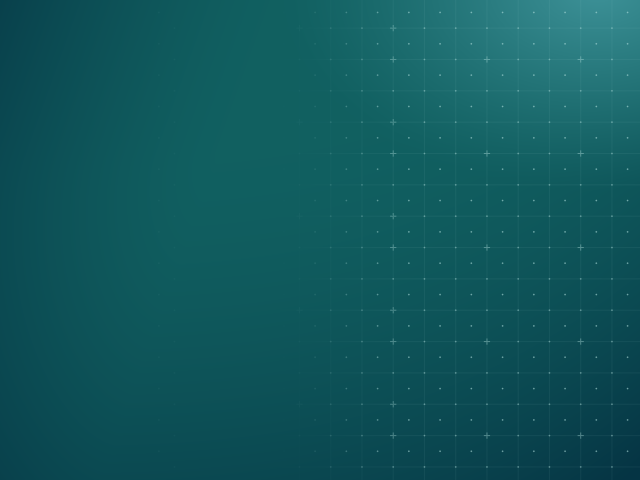
A Shadertoy shader for this background:

```glsl
// Deep teal backdrop with shaded corners and a pale glow at the upper right.
// A fine grid with dots and plus marks fades in from the middle to the right.
// Lengths are in canvas heights, with y measured downward from the top.

#define CELL vec2(0.0651, 0.0653)
#define GRID_ORIGIN vec2(0.8192, 0.5157)
#define LINE_WIDTH 0.0017
#define LINE_OPACITY 0.075
#define DOT_RADIUS 0.0016
#define PLUS_ARM 0.0065
#define GLOW_CENTER vec2(1.245, -0.02)
#define GLOW_RADIUS vec2(0.66, 0.42)

const vec3 DEEP = vec3(0.02, 0.205, 0.265);
const vec3 TEAL = vec3(0.065, 0.375, 0.378);
const vec3 GLOW = vec3(0.24, 0.57, 0.595);
const vec3 MARK = vec3(0.70, 0.88, 0.87);

// Antialiased coverage of a stroke, given the distance to its centre line
float stroke(float dist, float width, float pixel) {
    float soft = max(width, pixel);
    return clamp((0.5 * (soft + pixel) - dist) / pixel, 0.0, 1.0) * width / soft;
}

float disc(vec2 offset, float radius, float pixel) {
    return 1.0 - smoothstep(radius - 0.7 * pixel, radius + 0.7 * pixel, length(offset));
}

float plusMark(vec2 offset, float pixel) {
    vec2 a = abs(offset);
    float arms = stroke(min(a.x, a.y), LINE_WIDTH, pixel);
    return arms * clamp((PLUS_ARM - max(a.x, a.y)) / pixel + 0.5, 0.0, 1.0);
}

// Smooth shading: dark upper left, darker lower right, glow on top
vec3 backdrop(vec2 uv, vec2 p) {
    float corner = max(1.0 - uv.x / 0.43 - uv.y / 1.6, 0.0);
    float lower = max(uv.y + 0.36 * uv.x * uv.x * uv.x - 0.33, 0.0);
    float light = 1.0 - 0.72 * pow(corner, 1.4) - pow(lower, 1.6);
    vec3 color = mix(DEEP, TEAL, clamp(light, 0.0, 1.0));
    float reach = length((p - GLOW_CENTER) / GLOW_RADIUS);
    return mix(color, GLOW, pow(max(1.0 - reach, 0.0), 1.3));
}

void mainImage(out vec4 fragColor, in vec2 fragCoord) {
    float pixel = 1.0 / iResolution.y;
    vec2 uv = fragCoord / iResolution.xy;
    uv.y = 1.0 - uv.y;
    vec2 p = vec2(uv.x * 4.0 / 3.0, uv.y);
    vec3 color = backdrop(uv, p);

    // Nearest grid crossing and nearest cell centre
    vec2 grid = (p - GRID_ORIGIN) / CELL;
    vec2 index = floor(grid + 0.5);
    vec2 toCrossing = (grid - index) * CELL;
    vec2 toCenter = (fract(grid) - 0.5) * CELL;

    // Marks grow stronger to the right, with a faint band on the left
    float fade = smoothstep(0.57, 0.88, p.x);
    float band = 0.08 * (1.0 - smoothstep(0.025, 0.04, abs(p.x - 0.347)));
    float dotFade = max(fade, band);

    // Grid lines
    float lines = max(stroke(abs(toCrossing.x), LINE_WIDTH, pixel),
                      stroke(abs(toCrossing.y), LINE_WIDTH, pixel));
    color = mix(color, MARK, LINE_OPACITY * fade * lines);

    // Every third column has plus marks; row phase shifts at the origin column
    vec2 phase = mod(index, 3.0);
    bool rightRow = index.x > -0.5 && phase.y < 0.5;
    bool leftRow = index.x < 0.5 && phase.y > 1.5;
    bool isPlus = phase.x < 0.5 && (rightRow || leftRow);

    // Dots at centres, dots or plus marks at crossings
    float crossing = isPlus ? 0.5 * plusMark(toCrossing, pixel)
                            : 0.5 * disc(toCrossing, DOT_RADIUS, pixel);
    float center = 0.6 * disc(toCenter, DOT_RADIUS, pixel);
    color = mix(color, MARK, dotFade * max(crossing, center));

    fragColor = vec4(color, 1.0);
}
```
